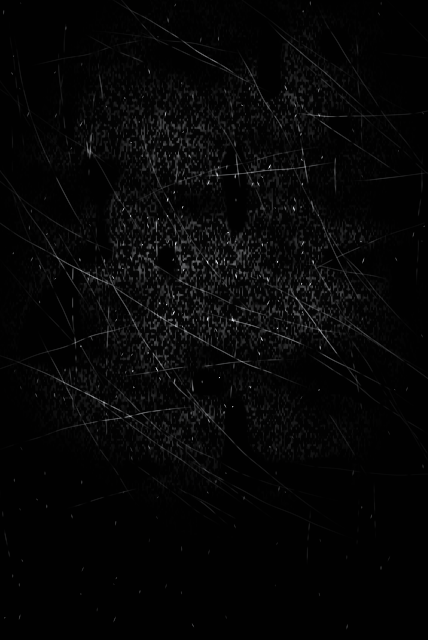
This texture is drawn by a WebGL 1 fragment shader. Its source:

```glsl
precision highp float;

uniform vec2 u_resolution;

const vec2 GLOW_CENTER = vec2(0.35, 0.61);
const vec2 GLOW_RADII = vec2(0.34, 0.46);
const vec3 BASE_BLACK = vec3(0.004);
const vec3 DUST_WHITE = vec3(0.97, 0.98, 1.0);

float hash(vec2 p) {
  vec3 q = fract(vec3(p.xyx) * 0.1031);
  q += dot(q, q.yzx + 33.33);
  return fract((q.x + q.y) * q.z);
}

float noise(vec2 p) {
  vec2 cell = floor(p);
  vec2 f = fract(p);
  f = f * f * (3.0 - 2.0 * f);
  float low = mix(hash(cell), hash(cell + vec2(1.0, 0.0)), f.x);
  float high = mix(hash(cell + vec2(0.0, 1.0)), hash(cell + vec2(1.0)), f.x);
  return mix(low, high, f.y);
}

float fbm(vec2 p) {
  float sum = 0.0;
  float gain = 0.53;
  for (int i = 0; i < 4; i++) {
    sum += gain * noise(p);
    p = p * 2.1 + 17.3;
    gain *= 0.5;
  }
  return sum;
}

// Bowed hairline with tapered ends and worn gaps
float scratch(vec2 p, vec2 center, float angle, float halfLength, float bend,
              float width, float wear, float seed, float pixel) {
  vec2 d = p - center;
  float c = cos(angle);
  float s = sin(angle);
  float along = dot(d, vec2(c, s));
  float across = dot(d, vec2(-s, c)) - bend * along * along;
  across += 0.004 * (noise(vec2(along * 22.0, seed)) - 0.5);
  across /= sqrt(1.0 + 4.0 * bend * bend * along * along);
  float line = 1.0 - smoothstep(width * 0.3, width + pixel * 0.5, abs(across));
  float taper = 1.0 - smoothstep(0.5, 1.0, abs(along) / halfLength);
  float gaps = smoothstep(wear - 0.25, wear + 0.25, noise(vec2(along * 110.0, seed * 3.7)));
  return line * taper * gaps;
}

// Long diagonals falling to the right, with a few shallow strays
float diagonalScratches(vec2 p, float pixel) {
  float sum = 0.0;
  for (int i = 0; i < 64; i++) {
    float id = float(i) + 1.0;
    vec2 center = vec2(hash(vec2(id, 1.3)) * 0.68, 0.2 + 0.8 * hash(vec2(id, 2.7)));
    float angle = -mix(0.35, 1.25, hash(vec2(id, 3.1)));
    if (hash(vec2(id, 4.9)) > 0.76) angle = mix(-0.2, 0.4, hash(vec2(id, 5.3)));
    float halfLength = mix(0.05, 0.22, hash(vec2(id, 6.1)));
    float bend = (hash(vec2(id, 7.7)) - 0.4) * 1.3;
    float strength = mix(0.12, 0.48, pow(hash(vec2(id, 8.2)), 2.0));
    sum += strength * scratch(p, center, angle, halfLength, bend, 0.0009, 0.28, id, pixel);
  }
  return sum;
}

// Broken, nearly vertical dashes
float verticalScratches(vec2 p, float pixel) {
  float sum = 0.0;
  for (int i = 0; i < 26; i++) {
    float id = float(i) + 101.0;
    vec2 center = vec2(hash(vec2(id, 1.9)) * 0.67, 0.15 + 0.75 * hash(vec2(id, 2.3)));
    float angle = -1.57 + 0.25 * (hash(vec2(id, 3.7)) - 0.35);
    float halfLength = mix(0.03, 0.13, hash(vec2(id, 4.1)));
    float strength = mix(0.2, 0.6, hash(vec2(id, 5.9)));
    sum += strength * scratch(p, center, angle, halfLength, 0.2, 0.001, 0.6, id, pixel);
  }
  return sum;
}

// Sparse chips, one per chosen cell
float chips(vec2 p, float density, float share, float pixel) {
  vec2 cell = floor(p * density);
  vec2 spot = 0.25 + 0.5 * vec2(hash(cell + 3.1), hash(cell + 8.6));
  vec2 d = (fract(p * density) - spot) / density;
  d.x += d.y * (hash(cell + 5.2) - 0.5);
  d.y /= mix(1.0, 3.5, hash(cell + 12.4));
  float chip = 1.0 - smoothstep(0.0003, 0.0009 + pixel * 0.5, length(d));
  return chip * step(1.0 - share, hash(cell + 21.7)) * mix(0.25, 0.8, hash(cell + 31.9));
}

void main() {
  vec2 p = gl_FragCoord.xy / u_resolution.y;
  float pixel = 1.0 / u_resolution.y;

  // Uneven glow with bare black patches
  vec2 warp = 0.12 * (vec2(fbm(p * 5.0), fbm(p * 5.0 + 40.0)) - 0.5);
  float glow = 1.0 - smoothstep(0.25, 1.05, length((p + warp - GLOW_CENTER) / GLOW_RADII));
  float patches = smoothstep(0.22, 0.68, fbm(p * vec2(6.0, 10.0) + 4.0));
  float bare = smoothstep(0.2, 0.32, noise(p * vec2(19.0, 15.0) + 60.0));
  float streaks = mix(0.65, 1.2, noise(p * vec2(9.0, 95.0)));

  // Fine upright grain
  float grain = smoothstep(0.4, 1.0, noise(p * vec2(430.0, 230.0)));
  float haze = glow * patches * bare * streaks;
  float light = haze * (0.018 + 0.4 * grain);

  // Surface damage fades toward the border
  float reach = mix(0.2, 1.0, smoothstep(0.0, 0.6, glow));
  light += reach * (diagonalScratches(p, pixel) + verticalScratches(p, pixel));
  light += mix(0.3, 1.0, glow) * chips(p, 75.0, 0.04 + 0.16 * glow * patches, pixel);

  gl_FragColor = vec4(BASE_BLACK + DUST_WHITE * min(light, 0.85), 1.0);
}
```
